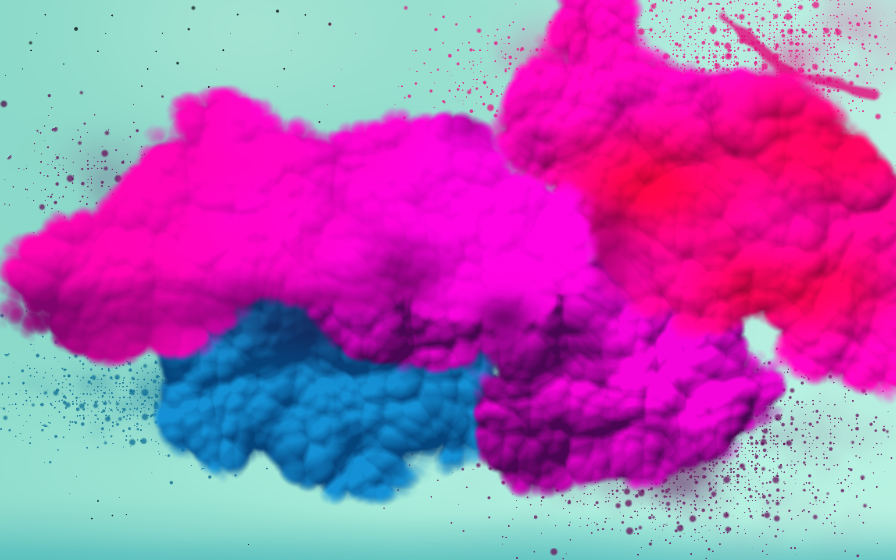
Reproduce this background procedurally as a Shadertoy shader.

```glsl
// Billowing clouds of magenta, red, violet and blue powder over a pale mint backdrop.

float hash(vec2 p) {
    return fract(sin(dot(p, vec2(127.1, 311.7))) * 43758.5453);
}

vec2 hash2(vec2 p) {
    return vec2(hash(p), hash(p + 37.3));
}

float noise(vec2 p) {
    vec2 i = floor(p), f = fract(p);
    f = f * f * (3.0 - 2.0 * f);
    return mix(mix(hash(i), hash(i + vec2(1, 0)), f.x),
               mix(hash(i + vec2(0, 1)), hash(i + vec2(1, 1)), f.x), f.y);
}

float fbm(vec2 p) {
    float sum = 0.0, amp = 0.5;
    for (int i = 0; i < 4; i++) {
        sum += amp * noise(p);
        p = p * 2.03 + 11.7;
        amp *= 0.5;
    }
    return sum;
}

// Rounded bumps with creases between them, in three sizes
float puffs(vec2 p) {
    p += 0.035 * vec2(noise(p * 9.0), noise(p * 9.0 + 40.0));
    float sum = 0.0, amp = 0.56, scale = 8.0;
    for (int o = 0; o < 3; o++) {
        vec2 q = p * scale, cell = floor(q);
        float nearest = 1.0;
        for (int k = 0; k < 9; k++) {
            vec2 c = cell + vec2(k % 3 - 1, k / 3 - 1);
            vec2 d = c + hash2(c) - q;
            nearest = min(nearest, dot(d, d));
        }
        sum += amp * (1.0 - nearest);
        amp *= 0.48;
        scale *= 2.1;
    }
    return sum;
}

float ellipse(vec2 p, vec2 center, vec2 radii) {
    return (length((p - center) / radii) - 1.0) * min(radii.x, radii.y);
}

float join(float a, float b) {
    float h = max(0.04 - abs(a - b), 0.0) / 0.04;
    return min(a, b) - h * h * 0.01;
}

float glow(vec2 p, vec2 center, vec2 radii) {
    vec2 q = (p - center) / radii;
    return exp(-dot(q, q));
}

float segment(vec2 p, vec2 a, vec2 b) {
    vec2 pa = p - a, ba = b - a;
    return length(pa - ba * clamp(dot(pa, ba) / dot(ba, ba), 0.0, 1.0));
}

float cover(float d, float softness) {
    return smoothstep(softness, -softness, d);
}

void mainImage(out vec4 fragColor, in vec2 fragCoord) {
    vec2 p = fragCoord / iResolution.y;
    float cloud = fbm(p * 5.0);
    float height = puffs(p);
    float light = (height - puffs(p + vec2(-0.006, 0.014))) * 3.2;
    float relief = (height - 0.74) * 1.2 + light;
    float rough = 0.085 * (height - 0.72) + 0.05 * (cloud - 0.47);

    // Backdrop
    vec3 col = mix(vec3(0.54, 0.85, 0.79), vec3(0.72, 0.94, 0.88), smoothstep(0.5, 1.5, p.x));
    col = mix(col, vec3(0.71, 0.96, 0.89), 0.8 * glow(p, vec2(0.95, 0.17), vec2(0.8, 0.16)));
    col = mix(col, vec3(0.73, 0.93, 0.86), 0.5 * glow(p, vec2(0.45, 0.95), vec2(0.3, 0.2)));
    col = mix(col, vec3(0.29, 0.72, 0.73), 0.8 * smoothstep(0.13, -0.03, p.y + 0.04 * noise(p * vec2(3, 20))));

    // Airborne haze and specks
    float pinkSpray = glow(p, vec2(1.34, 0.91), vec2(0.22, 0.1)) + 0.5 * glow(p, vec2(0.92, 0.86), vec2(0.12, 0.07));
    float blueSpray = glow(p, vec2(0.24, 0.29), vec2(0.2, 0.06));
    float violetSpray = glow(p, vec2(1.24, 0.2), vec2(0.22, 0.13)) + 0.4 * glow(p, vec2(0.18, 0.68), vec2(0.12, 0.06));
    float spray = pinkSpray + blueSpray + violetSpray;
    vec3 sprayColor = (pinkSpray * vec3(0.92, 0.05, 0.5) + blueSpray * vec3(0.04, 0.42, 0.58)
                     + violetSpray * vec3(0.4, 0.05, 0.35)) / (spray + 0.0001);
    col = mix(col, sprayColor, min(0.8, spray * smoothstep(0.3, 0.75, cloud) * 0.75));
    for (int i = 0; i < 3; i++) {
        float scale = 45.0 * exp2(float(i) * 0.9);
        vec2 q = p * scale, cell = floor(q);
        float size = 0.08 + 0.2 * hash(cell + 5.0);
        float d = length(fract(q) - 0.3 - 0.4 * hash2(cell)) - size;
        float present = step(hash(cell + 19.0), spray * 0.55);
        col = mix(col, sprayColor, 0.75 * present * cover(d, 0.12));
    }
    float streak = min(segment(p, vec2(1.29, 0.97), vec2(1.41, 0.87)), segment(p, vec2(1.41, 0.87), vec2(1.56, 0.83)));
    col = mix(col, vec3(0.9, 0.02, 0.48), 0.8 * cover(streak - 0.016 * noise(p * 30.0), 0.006));

    // Blue cloud
    float d = join(ellipse(p, vec2(0.58, 0.33), vec2(0.28, 0.17)), ellipse(p, vec2(0.4, 0.31), vec2(0.13, 0.13)));
    d = join(d, ellipse(p, vec2(0.61, 0.18), vec2(0.13, 0.07)));
    d = join(d, ellipse(p, vec2(0.79, 0.29), vec2(0.1, 0.11)));
    vec3 blue = mix(vec3(0.02, 0.27, 0.49), vec3(0.08, 0.57, 0.84), clamp(0.55 + relief * 1.1, 0.0, 1.0));
    blue = mix(blue, vec3(0.09, 0.1, 0.3), 0.75 * glow(p, vec2(0.62, 0.43), vec2(0.2, 0.06)));
    col = mix(col, blue, cover(d - rough, 0.012));

    // Violet lower lobes
    d = join(ellipse(p, vec2(1.13, 0.35), vec2(0.23, 0.2)), ellipse(p, vec2(0.96, 0.25), vec2(0.1, 0.12)));
    d = join(d, ellipse(p, vec2(1.25, 0.29), vec2(0.14, 0.1)));
    d = join(d, ellipse(p, vec2(0.73, 0.45), vec2(0.17, 0.11)));
    float lit = 0.43 + relief * 0.9 + 0.65 * glow(p, vec2(1.2, 0.36), vec2(0.17, 0.13)) - 0.25 * glow(p, vec2(0.94, 0.2), vec2(0.14, 0.12));
    vec3 violet = mix(vec3(0.3, 0.02, 0.33), vec3(0.96, 0.02, 0.85), clamp(lit, 0.0, 1.0));
    col = mix(col, violet, cover(d - rough, 0.01));

    // Red and pink right-hand cloud
    d = join(ellipse(p, vec2(1.0, 0.76), vec2(0.12, 0.13)), ellipse(p, vec2(1.07, 0.95), vec2(0.065, 0.16)));
    d = join(d, ellipse(p, vec2(1.13, 0.71), vec2(0.14, 0.19)));
    d = join(d, ellipse(p, vec2(1.33, 0.62), vec2(0.26, 0.21)));
    d = join(d, ellipse(p, vec2(1.55, 0.5), vec2(0.22, 0.2)));
    d = join(d, ellipse(p, vec2(1.27, 0.8), vec2(0.18, 0.08)));
    float redness = glow(p, vec2(1.14, 0.68), vec2(0.14, 0.1)) + glow(p, vec2(1.42, 0.48), vec2(0.2, 0.09))
                  + 0.8 * glow(p, vec2(1.48, 0.74), vec2(0.24, 0.12));
    vec3 red = mix(vec3(1.0, 0.02, 0.74), vec3(0.96, 0.02, 0.27), clamp(redness + 0.7 * (cloud - 0.5), 0.0, 1.0));
    red *= clamp(0.96 + 0.35 * relief, 0.55, 1.06);
    red = mix(red, vec3(0.5, 0.0, 0.3), 0.6 * glow(p, vec2(1.08, 0.55), vec2(0.06, 0.09)));
    col = mix(col, red, cover(d - rough, 0.014));

    // Magenta left-hand cloud
    d = join(ellipse(p, vec2(0.2, 0.49), vec2(0.2, 0.14)), ellipse(p, vec2(0.4, 0.62), vec2(0.18, 0.17)));
    d = join(d, ellipse(p, vec2(0.6, 0.62), vec2(0.22, 0.16)));
    d = join(d, ellipse(p, vec2(0.77, 0.63), vec2(0.16, 0.18)));
    d = join(d, ellipse(p, vec2(0.93, 0.57), vec2(0.13, 0.14)));
    d = join(d, ellipse(p, vec2(0.385, 0.79), vec2(0.05, 0.04)));
    vec3 magenta = mix(vec3(1.0, 0.02, 0.7), vec3(1.0, 0.02, 0.89), smoothstep(0.2, 0.8, p.x + 0.4 * cloud - 0.2));
    float shadow = 0.8 * glow(p, vec2(0.08, 0.42), vec2(0.2, 0.08)) + 0.75 * glow(p, vec2(0.5, 0.45), vec2(0.22, 0.05))
                 + 0.65 * glow(p, vec2(0.72, 0.52), vec2(0.08, 0.06)) + 0.6 * glow(p, vec2(0.84, 0.79), vec2(0.05, 0.05));
    magenta = mix(magenta, vec3(0.42, 0.01, 0.38), clamp(shadow - 0.35 * relief, 0.0, 0.85));
    col = mix(col, magenta, cover(d - rough, 0.013));

    // Dark hollow between the lobes
    col = mix(col, vec3(0.25, 0.01, 0.27), 0.7 * glow(p, vec2(0.9, 0.43), vec2(0.05, 0.035)));
    fragColor = vec4(clamp(col, 0.0, 1.0), 1.0);
}
```
